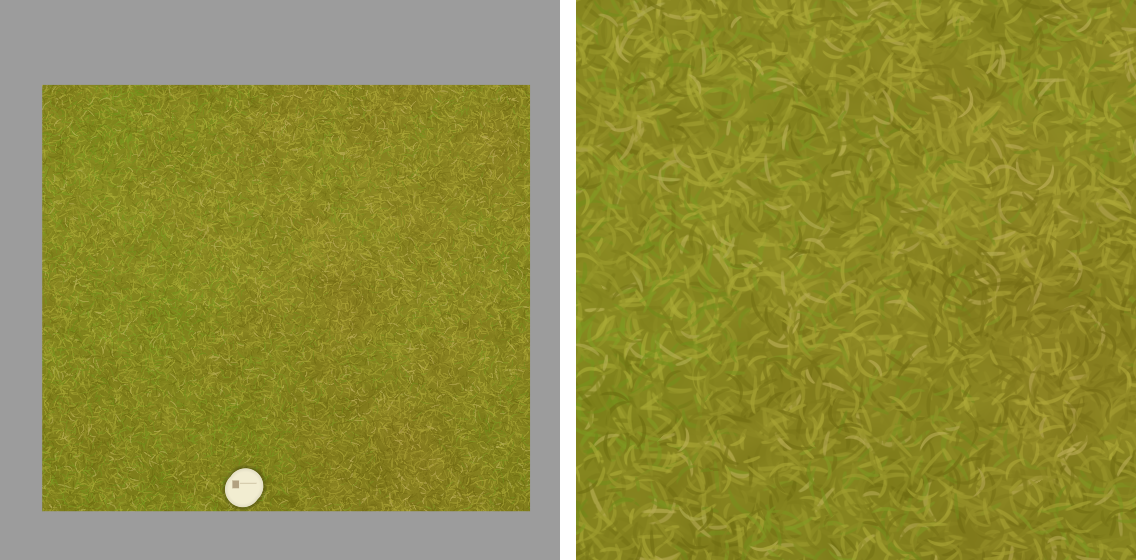
Left: the whole. Right: its middle third, enlarged.
This texture is drawn by a three.js fragment shader. Its source:

```glsl
varying vec2 vUv;

const vec3 MARGIN_GREY = vec3(0.61);
const vec3 GRASS_DARK = vec3(0.435, 0.425, 0.065);
const vec3 GRASS_LIGHT = vec3(0.675, 0.665, 0.215);
const vec3 GRASS_GREEN = vec3(0.45, 0.59, 0.11);
const vec3 GRASS_STRAW = vec3(0.76, 0.71, 0.38);
const vec3 DISC_CREAM = vec3(0.95, 0.93, 0.82);
const vec3 DISC_MARK = vec3(0.56, 0.47, 0.33);

const vec2 LAWN_MIN = vec2(0.0755, 0.0870);
const vec2 LAWN_MAX = vec2(0.9466, 0.8485);
const vec2 DISC_CENTER = vec2(0.4360, 0.1290);
const vec2 DISC_OFFSET = vec2(0.0025, 0.0030);
const float DISC_RADIUS = 0.0318;
const float EDGE = 0.0010;

const int LAYERS = 6;
const float BASE_CELLS = 58.0;
const float CELL_STEP = 5.0;
const float BLADE_HALF_WIDTH = 0.085;
const float BLADE_SOFTNESS = 0.075;
const float BLADE_OPACITY = 0.66;
const float TAU = 6.2831853;

vec3 hash3(vec2 cell, float seed) {
  vec3 p = fract(vec3(cell.xyx) * vec3(0.1031, 0.1030, 0.0973) + seed * 0.137);
  p += dot(p, p.yxz + 33.33);
  return fract((p.xxy + p.yzz) * p.zyx);
}

// Warped sines with whole frequencies, about -1 to 1
float patches(vec2 uv, float freq, float phase) {
  vec2 q = uv * TAU;
  q += 0.35 * sin(q.yx * 3.0 + phase) + 0.12 * sin(q.yx * 7.0 - phase);
  float a = sin(q.x * freq + q.y * (freq - 1.0) + phase);
  float b = sin(q.y * (freq + 1.0) - q.x * freq + phase * 2.3);
  float c = sin(q.x * (freq * 2.0 + 1.0) + q.y * freq - phase);
  return (a + b + c) / 3.0;
}

// Coverage of a tapered, bent blade lying along x
float bladeMask(vec2 p, float halfLength, float bend) {
  float along = p.x / halfLength;
  float taper = 1.0 - 0.65 * along * along;
  float across = abs(p.y + bend * (p.x * p.x - 0.1));
  float side = 1.0 - smoothstep(0.0, BLADE_SOFTNESS, across - BLADE_HALF_WIDTH * taper + 0.03);
  return side * (1.0 - smoothstep(0.75, 1.0, abs(along)));
}

vec3 bladeColor(vec3 rnd, float green, float tone) {
  vec3 color = mix(GRASS_DARK, GRASS_LIGHT, clamp(rnd.x + tone, 0.0, 1.0));
  color = mix(color, GRASS_GREEN, 0.65 * step(rnd.y, 0.14 + 0.16 * green));
  return mix(color, GRASS_STRAW, 0.75 * step(0.955 + 0.02 * green, rnd.z));
}

// One wrapped cell layer of randomly turned blades
vec3 addBlades(vec3 color, vec2 uv, float cells, float seed, float green, float tone) {
  vec2 grid = uv * cells;
  vec2 base = floor(grid);
  for (int y = -1; y <= 1; y++) {
    for (int x = -1; x <= 1; x++) {
      vec2 cell = base + vec2(float(x), float(y));
      vec2 wrapped = mod(cell, cells);
      vec3 place = hash3(wrapped, seed);
      vec3 shape = hash3(wrapped, seed + 17.0);
      vec3 tint = hash3(wrapped, seed + 41.0);
      vec2 p = grid - cell - place.xy;
      float angle = place.z * TAU;
      float c = cos(angle);
      float s = sin(angle);
      p = vec2(c * p.x + s * p.y, c * p.y - s * p.x);
      float mask = bladeMask(p, mix(0.4, 0.92, shape.x), (shape.y - 0.5) * 1.5);
      color = mix(color, bladeColor(tint, green, tone), mask * BLADE_OPACITY);
    }
  }
  return color;
}

vec3 lawn(vec2 uv) {
  float green = 0.6 * patches(uv, 2.0, 1.3) + 0.5 * cos(TAU * (uv.x - 0.22));
  float tone = 0.08 * patches(uv, 5.0, 4.1) + 0.06 * patches(uv, 13.0, 2.2);
  tone += 0.07 * sin(TAU * (uv.y - 0.36));
  vec3 color = mix(GRASS_DARK, GRASS_LIGHT, 0.34 + tone);
  for (int i = 0; i < LAYERS; i++) {
    float layer = float(i);
    color = addBlades(color, uv, BASE_CELLS + CELL_STEP * layer, layer * 5.3 + 1.0, green, tone);
  }
  return color + vec3(-0.016, 0.012, -0.008) * green;
}

float boxDistance(vec2 p, vec2 halfSize) {
  vec2 d = abs(p) - halfSize;
  return length(max(d, 0.0)) + min(max(d.x, d.y), 0.0);
}

float fill(float dist) {
  return 1.0 - smoothstep(-EDGE, EDGE, dist);
}

// Pale disc with a soft rim shadow and a small plain smudge
vec3 addDisc(vec3 color, vec2 uv) {
  vec2 p = uv - DISC_CENTER;
  float dist = min(length(p - DISC_OFFSET), length(p + DISC_OFFSET)) - DISC_RADIUS;
  color *= 1.0 - 0.22 * (1.0 - smoothstep(0.0, 0.009, dist));
  vec3 disc = DISC_CREAM * (1.0 - 0.06 * smoothstep(-0.008, 0.0, dist));
  float smudge = fill(boxDistance(p - vec2(-0.015, 0.006), vec2(0.006, 0.007)));
  float streak = fill(boxDistance(p - vec2(0.007, 0.008), vec2(0.015, 0.001)));
  disc = mix(disc, DISC_MARK, max(0.65 * smudge, 0.3 * streak));
  return mix(color, disc, fill(dist));
}

void main() {
  vec2 center = 0.5 * (LAWN_MIN + LAWN_MAX);
  float frame = fill(boxDistance(vUv - center, 0.5 * (LAWN_MAX - LAWN_MIN)));
  vec3 color = addDisc(lawn(vUv), vUv);
  gl_FragColor = vec4(mix(MARGIN_GREY, color, frame), 1.0);
}
```
